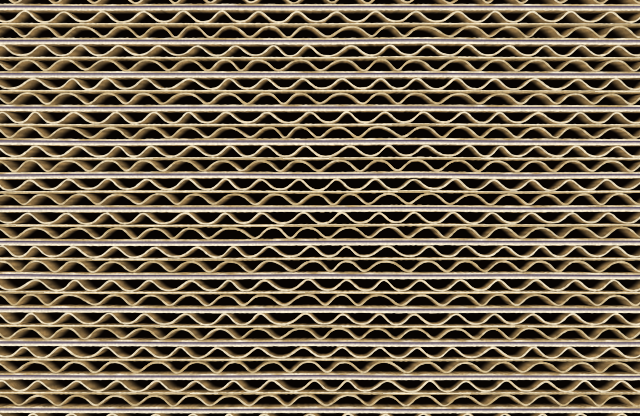
Give the GLSL for this texture, as a Shadertoy shader.

```glsl
const float TAU = 6.2831853;
const float PITCH = 0.0807;        // height of one pair of fluted rows
const float FLUTE = 0.0935;        // width of one flute
const float THICK_HALF = 0.0078;   // half of a glued double liner
const float THIN_HALF = 0.0027;    // half of a single liner
const float WAVE_HALF = 0.0022;    // half of the fluted sheet
const int DEPTH_STEPS = 14;

const vec3 CREAM = vec3(0.98, 0.94, 0.84);
const vec3 TAN = vec3(0.73, 0.62, 0.41);
const vec3 BROWN = vec3(0.36, 0.25, 0.13);
const vec3 GREY = vec3(0.67, 0.62, 0.62);
const vec3 MAUVE = vec3(0.31, 0.26, 0.36);
const vec3 BLACK = vec3(0.03, 0.015, 0.008);

float hash(vec2 p) {
    return fract(sin(dot(p, vec2(127.1, 311.7))) * 43758.5453);
}

float noise(vec2 p) {
    vec2 i = floor(p), f = fract(p);
    f = f * f * (3.0 - 2.0 * f);
    return mix(mix(hash(i), hash(i + vec2(1, 0)), f.x),
               mix(hash(i + vec2(0, 1)), hash(i + vec2(1, 1)), f.x), f.y);
}

float band(float d, float halfWidth, float aa) {
    return 1.0 - smoothstep(halfWidth - aa, halfWidth + aa, abs(d));
}

// Slight sag of the whole stack
float stackHeight(vec2 p) {
    return (p.y - 0.498 + 0.003 * (noise(p * vec2(4.0, 9.0)) - 0.5)) / PITCH;
}

// Signed height above the nearest double liner
float linerOffset(float height) {
    return (fract(height + 0.5) - 0.5) * PITCH;
}

// Distance to the fluted sheet: rounded crowns, narrow glued feet
float waveDistance(float x, float away, float row) {
    float phase = x / FLUTE + 0.35 * hash(vec2(row, 3.0)) + 0.5 * mod(row, 2.0);
    phase += 0.3 * (noise(vec2(x * 8.0, row * 7.3)) - 0.5);
    float angle = TAU * phase;
    float amp = 0.0123 * (0.86 + 0.22 * noise(vec2(x * 19.0, row * 5.1)));
    float y = 0.0226 + amp * (cos(angle) - 0.15 * cos(2.0 * angle) + 0.15);
    float slope = amp * (0.3 * sin(2.0 * angle) - sin(angle)) * TAU / FLUTE;
    return (away - y) / sqrt(1.0 + slope * slope);
}

// Coverage of wave, single liner and double liner
vec3 sheetCover(vec2 p, float aa) {
    float height = stackHeight(p);
    float offset = linerOffset(height);
    float away = abs(offset);
    float row = floor(height * 2.0);
    float fray = 0.0012 * (noise(p * vec2(170.0, 90.0)) - 0.5);
    return vec3(band(waveDistance(p.x, away, row), WAVE_HALF + fray, aa),
                band(away - 0.5 * PITCH, THIN_HALF + fray, aa),
                band(offset, THICK_HALF + fray, aa));
}

// Two stacked boards: pale lower edge, grey core, dark seam, tan upper edge
vec3 doubleLinerColor(float offset, float wear, float aa) {
    vec3 col = mix(CREAM, GREY, smoothstep(-0.0028 - aa, -0.0028 + aa, offset));
    col = mix(col, mix(TAN, CREAM, wear), smoothstep(0.003 - aa, 0.003 + aa, offset));
    return mix(col, MAUVE, 0.9 * band(offset - 0.0016, 0.0013, aa));
}

// Inner walls, drawn back to front and shrinking towards the centre
vec3 innerWalls(vec2 p, vec2 centre, float skew, float aa) {
    vec3 col = BLACK;
    for (int i = DEPTH_STEPS; i > 0; i--) {
        float depth = float(i) / float(DEPTH_STEPS);
        vec2 q = p + (p - centre) * vec2(0.046, 0.02) * depth;
        q.x += skew * depth;
        vec3 cover = sheetCover(q, aa);
        float streak = 0.75 + 0.5 * noise(q * vec2(90.0, 140.0));
        vec3 wall = mix(mix(TAN, BROWN, 0.55) * streak, BLACK,
                        smoothstep(0.15, 1.0, depth));
        col = mix(col, wall, max(cover.x, max(cover.y, cover.z)));
    }
    return col;
}

void mainImage(out vec4 fragColor, in vec2 fragCoord) {
    vec2 p = fragCoord / iResolution.y;
    vec2 centre = 0.5 * iResolution.xy / iResolution.y;
    float aa = 0.7 / iResolution.y;
    float height = stackHeight(p);
    float offset = linerOffset(height);
    float row = floor(height * 2.0);
    float skew = 0.022 * (hash(vec2(row, 9.0)) - 0.5);
    float wear = noise(p * vec2(45.0, 110.0));

    vec3 col = innerWalls(p, centre, skew, aa);

    // Cut front edges; rows hanging below a double liner are paler
    vec3 cover = sheetCover(p, aa);
    float hanging = mod(row, 2.0);
    vec3 waveCol = mix(CREAM, TAN, mix(0.65, 0.25, hanging) * (0.4 + wear));
    vec3 thinCol = mix(CREAM, TAN, 0.3 * wear + 0.6 * (1.0 - hanging));
    col = mix(col, waveCol, cover.x);
    col = mix(col, thinCol, cover.y);
    col = mix(col, doubleLinerColor(offset, wear, aa), cover.z);

    // Fine paper grain
    col *= 0.93 + 0.12 * noise(p * 260.0);
    fragColor = vec4(clamp(col, 0.0, 1.0), 1.0);
}
```
